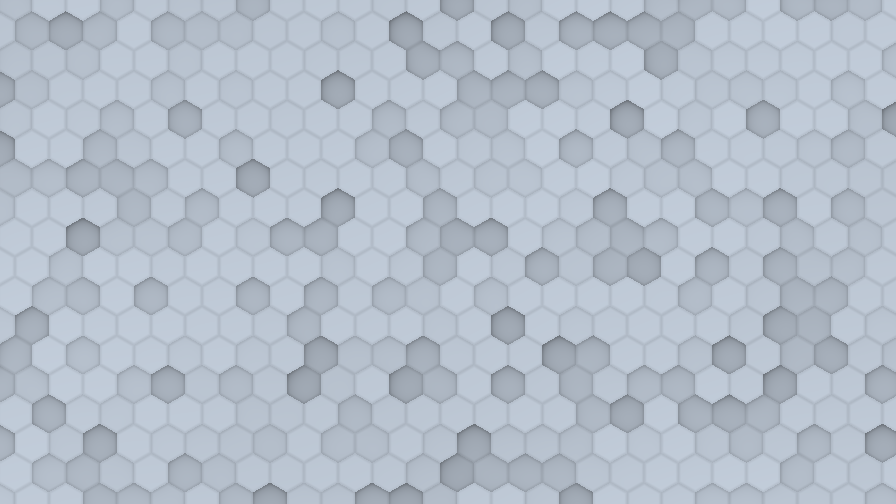
A Shadertoy shader for this pattern:

```glsl
// Pale field of hexagonal columns sunk to random depths, softly lit from above.
#define PITCH 0.0675             // column spacing, in canvas heights
#define OFFSET vec2(-0.063, 0.052) // lattice shift, in columns
#define TOP_COLOR vec3(0.750, 0.791, 0.842)
#define DEPTH_SKEW 3.0           // higher leaves fewer deep columns
#define DEPTH_DIM 0.15           // darkening of the deepest face
#define SHADOW 0.20              // strength of shadow below a taller neighbour
#define SHADOW_REACH 0.13        // shadow falloff, in columns
#define SEAM 0.075               // seam darkness
#define SEAM_WIDTH 0.065         // seam half width, in columns
#define LIGHT_DIR vec2(-0.33, 0.94)

const vec2 LATTICE = vec2(1.0, 1.7320508);

float hash(vec2 cell) {
    vec3 q = fract(vec3(cell.xyx) * vec3(0.1031, 0.1030, 0.0973));
    q += dot(q, q.yzx + 33.33);
    return fract((q.x + q.y) * q.z);
}

// 0 is level with the surface, 1 is fully sunk
float columnDepth(vec2 cell) {
    return pow(hash(cell + 71.0), DEPTH_SKEW);
}

// Offset from the nearest column centre
vec2 hexLocal(vec2 p) {
    vec2 a = mod(p, LATTICE) - 0.5 * LATTICE;
    vec2 b = mod(p - 0.5 * LATTICE, LATTICE) - 0.5 * LATTICE;
    return dot(a, a) < dot(b, b) ? a : b;
}

void mainImage(out vec4 fragColor, in vec2 fragCoord) {
    vec2 p = fragCoord / iResolution.y / PITCH - OFFSET;
    vec2 local = hexLocal(p);
    vec2 toCell = 2.0 / LATTICE;
    vec2 cell = round((p - local) * toCell);
    float depth = columnDepth(cell);
    float pixel = 1.0 / (iResolution.y * PITCH);

    // Shadows and seams along the six sides
    float shadow = 0.0;
    float seam = 0.0;
    for (int i = 0; i < 6; i++) {
        float angle = float(i) * 1.0471976;
        vec2 side = vec2(cos(angle), sin(angle));
        float edge = max(0.5 - dot(local, side), 0.0);
        float drop = depth - columnDepth(cell + round(side * toCell));
        float facing = 0.65 + 0.35 * dot(side, LIGHT_DIR);
        shadow += max(drop, 0.0) * facing * exp(-edge / SHADOW_REACH);
        float line = 1.0 - smoothstep(0.0, SEAM_WIDTH + pixel, edge);
        seam = max(seam, line * (1.0 - 0.5 * clamp(-drop, 0.0, 1.0)));
    }

    // Face tone, with a slight gradient and a slow drift of light
    float tone = 1.0 - DEPTH_DIM * depth;
    tone += 0.012 * dot(local, -LIGHT_DIR) * (1.0 + 2.0 * depth);
    tone += 0.006 * (sin(p.x * 0.31 + 1.7) + sin(p.y * 0.43 - p.x * 0.17));
    tone *= 1.0 - SHADOW * min(shadow, 1.3);
    tone *= 1.0 - SEAM * seam;

    fragColor = vec4(TOP_COLOR * tone, 1.0);
}
```
